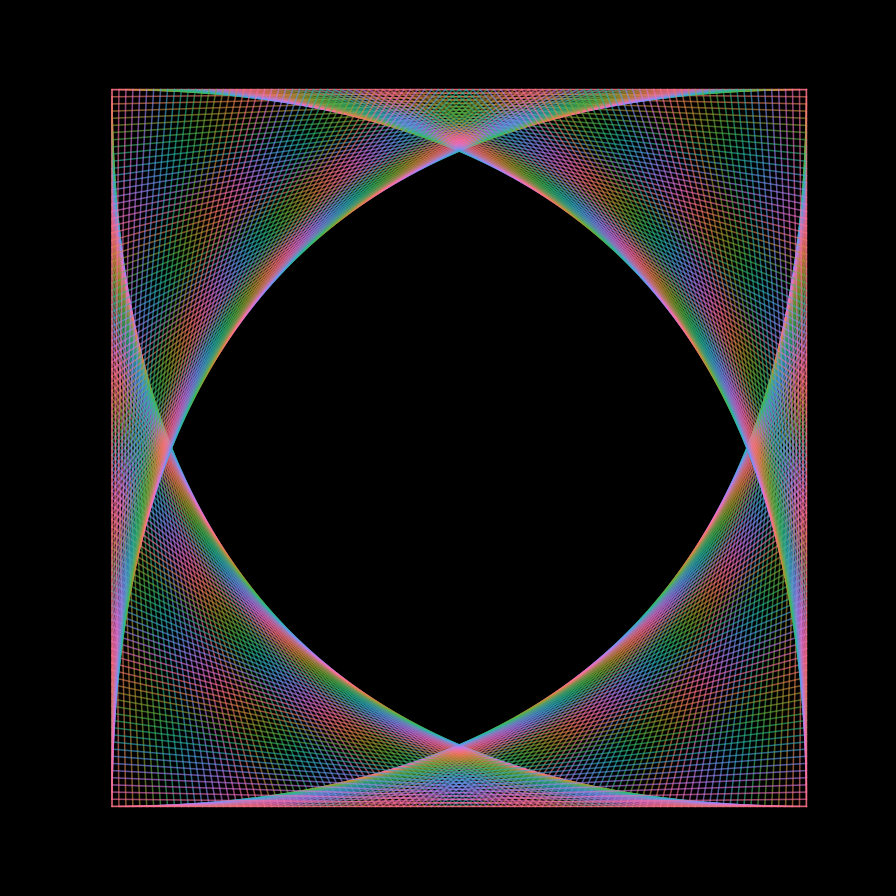
Reproduce this background procedurally as a three.js fragment shader.

```glsl
varying vec2 vUv;

const float STRINGS = 100.0;

// Evenly bright colour wheel: pink, olive, green, teal, blue, violet
vec3 stringColor(float turn) {
  return 0.576 + vec3(0.42, 0.145, 0.385) * cos(6.28319 * turn - vec3(-0.1, 2.69, 4.57));
}

float segmentDistance(vec2 p, vec2 a, vec2 b) {
  vec2 ap = p - a;
  vec2 ab = b - a;
  return length(ap - ab * clamp(dot(ap, ab) / dot(ab, ab), 0.0, 1.0));
}

float stringCoverage(vec2 p, vec2 a, vec2 b, float pixel) {
  float d = segmentDistance(p, a, b);
  return 0.62 * clamp((0.00085 - d) / pixel + 0.5, 0.0, 1.0);
}

void main() {
  vec2 low = vec2(0.125, 0.1);
  vec2 high = vec2(0.9, 0.9);
  float pixel = fwidth(vUv.x);
  vec2 mirrored = vec2(low.x + high.x - vUv.x, vUv.y);
  vec3 color = vec3(0.0);

  // Straight strings join neighbouring sides; their envelopes form four arcs
  for (float i = 0.0; i <= STRINGS; i++) {
    float t = i / STRINGS;
    vec2 side = vec2(low.x, mix(high.y, low.y, t));
    vec2 top = vec2(mix(high.x, low.x, t), high.y);
    vec2 bottom = vec2(mix(low.x, high.x, t), low.y);
    vec3 tint = stringColor(5.0 * t);

    // Left corners, then right corners by reflection
    color = mix(color, tint, stringCoverage(vUv, side, top, pixel));
    color = mix(color, tint, stringCoverage(vUv, side, bottom, pixel));
    color = mix(color, tint, stringCoverage(mirrored, side, top, pixel));
    color = mix(color, tint, stringCoverage(mirrored, side, bottom, pixel));
  }

  gl_FragColor = vec4(color, 1.0);
}
```
